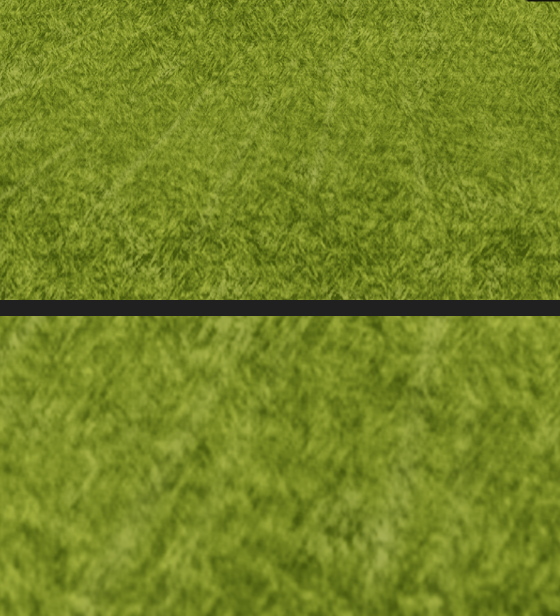
Top: the whole. Bottom: its middle third, enlarged.
This texture is drawn by a Shadertoy shader. Its source:

```glsl
// Mown lawn in perspective, with pale broken mower tracks converging beyond the top edge.

const vec3 SHADE_GREEN = vec3(0.27, 0.34, 0.045);
const vec3 GRASS_GREEN = vec3(0.46, 0.53, 0.13);
const vec3 SUNLIT_GREEN = vec3(0.65, 0.70, 0.25);
const vec3 DRY_STRAW = vec3(0.68, 0.71, 0.38);
const vec3 BORDER_DARK = vec3(0.07, 0.08, 0.04);

const vec2 VANISH = vec2(0.674, 1.28);  // fractions of the canvas
const float LANE_STEP = 0.365;          // spacing of tracks in slope units
const float LANE_START = -0.219;

float hash(vec2 p) {
    return fract(sin(dot(p, vec2(127.1, 311.7))) * 43758.5453);
}

float noise(vec2 p) {
    vec2 cell = floor(p);
    vec2 f = fract(p);
    f = f * f * (3.0 - 2.0 * f);
    float low = mix(hash(cell), hash(cell + vec2(1, 0)), f.x);
    float high = mix(hash(cell + vec2(0, 1)), hash(cell + vec2(1, 1)), f.x);
    return mix(low, high, f.y);
}

float fbm(vec2 p) {
    float sum = 0.0;
    float weight = 0.5;
    for (int i = 0; i < 4; i++) {
        sum += weight * noise(p);
        p = mat2(0.8, 0.6, -0.6, 0.8) * p * 2.03 + 17.3;
        weight *= 0.5;
    }
    return sum / 0.9375;
}

// Short blades leaning both ways, at a given number per canvas height
float blades(vec2 p, float density) {
    vec2 q = p * density;
    float leanLeft = noise(vec2(q.x + 0.45 * q.y, 0.5 * q.y));
    float leanRight = noise(vec2(q.x - 0.55 * q.y, 0.45 * q.y) + 41.0);
    float sway = noise(p * density * 0.2 + 9.0);
    float fine = noise(q * vec2(1.7, 1.2) + 73.0);
    return mix(mix(leanLeft, leanRight, smoothstep(0.3, 0.7, sway)), fine, 0.35);
}

// One soft track, broken along its length
float track(float slope, float center, float width, float along, float seed) {
    float offset = (slope - center) / width;
    float breakup = smoothstep(0.3, 0.75, noise(vec2(along * 6.0, seed * 13.7)));
    return exp(-offset * offset) * (0.2 + 0.8 * breakup);
}

// Paired tracks in the nearest lanes, with uneven position and strength
float mowerTracks(float slope, float along) {
    float nearest = floor((slope - LANE_START) / LANE_STEP + 0.5);
    float total = 0.0;
    for (int i = -1; i <= 1; i++) {
        float id = nearest + float(i);
        float jitter = hash(vec2(id, 3.0)) - 0.5;
        float center = LANE_START + id * LANE_STEP + 0.05 * jitter;
        float strength = 0.65 + 0.35 * hash(vec2(id, 8.0));
        float pair = track(slope, center, 0.022, along, id)
            + 0.5 * track(slope, center + 0.085, 0.018, along, id + 50.0);
        total += strength * pair;
    }
    return total * (1.0 - 0.75 * smoothstep(0.15, 0.7, slope));
}

vec3 grassColor(float tone) {
    vec3 lower = mix(SHADE_GREEN, GRASS_GREEN, clamp(tone * 2.0, 0.0, 1.0));
    return mix(lower, SUNLIT_GREEN, clamp(tone * 2.0 - 1.0, 0.0, 1.0));
}

void mainImage(out vec4 fragColor, in vec2 fragCoord) {
    vec2 uv = fragCoord / iResolution.xy;
    float aspect = iResolution.x / iResolution.y;
    vec2 p = vec2(uv.x * aspect, uv.y);

    // Ground coordinates, slightly wavered so tracks look trodden
    float depth = VANISH.y - p.y;
    float along = log(depth);
    float slope = (p.x - VANISH.x * aspect) / depth;
    slope += 0.022 * (fbm(p * 14.0) - 0.5);

    // Grass texture grows coarser toward the viewer
    float nearness = smoothstep(0.35, 1.15, depth);
    float blade = mix(blades(p, 165.0), blades(p + 5.0, 105.0), nearness);
    float clump = fbm(vec2(p.x, p.y * 1.4) * mix(38.0, 22.0, nearness));
    float patches = fbm(vec2(p.x * 3.5, p.y * 6.0) + 31.0);

    float tone = 0.48 + 1.15 * (blade - 0.5) + 0.5 * (clump - 0.5);
    tone += 0.35 * (patches - 0.5) + 0.08 * (0.5 - nearness);

    // Alternate mowing passes differ faintly in brightness
    tone += 0.025 * sin(3.14159 * (slope - LANE_START) / LANE_STEP);

    // Worn tracks and scattered straw
    float grain = smoothstep(0.25, 0.75, blade);
    float wear = mowerTracks(slope, along) * (0.35 + 0.65 * grain);
    float straw = smoothstep(0.58, 0.8, fbm(p * 9.0 + 60.0)) * grain;
    vec3 color = grassColor(tone + 0.12 * wear);
    color = mix(color, DRY_STRAW, clamp(0.5 * wear + 0.35 * straw, 0.0, 0.7));

    // Thin dark border at the far right corner
    float soft = 1.0 / iResolution.y;
    float border = smoothstep(0.995 - soft, 0.995 + soft, uv.y)
        * smoothstep(0.935, 0.945, uv.x);
    fragColor = vec4(mix(color, BORDER_DARK, border), 1.0);
}
```
